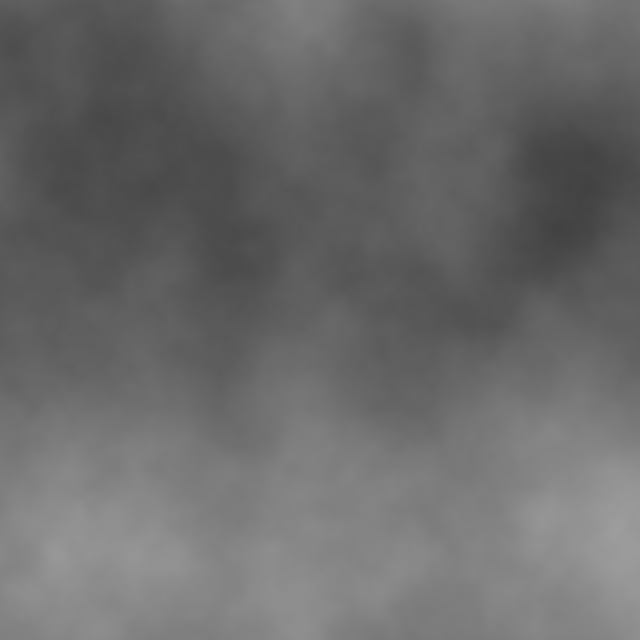
Give the GLSL for this texture, as a WebGL 1 fragment shader.

```glsl
precision highp float;

// Soft grey cloud: broad layered sines set a dark upper bank over a bright
// lower one, and octaves of smooth value noise add blurred billows.

#define MEAN_TONE 0.437
#define BANK_DEPTH 0.105
#define BANK_PERIOD 1.14
#define BRIGHT_HEIGHT 0.13
#define BANK_ARCH 0.05
#define SIDE_SHADE 0.03
#define BILLOW_SCALE 4.0
#define BILLOW_CONTRAST 0.30
#define OCTAVES 6

uniform vec2 u_resolution;

const float PI = 3.14159265;

float hash(vec2 cell) {
  vec3 p = fract(vec3(cell.xyx) * 0.1031);
  p += dot(p, p.yzx + 33.33);
  return fract((p.x + p.y) * p.z);
}

// Random lattice values with smooth blending between them
float valueNoise(vec2 p) {
  vec2 cell = floor(p);
  vec2 blend = smoothstep(0.0, 1.0, fract(p));
  float lower = mix(hash(cell), hash(cell + vec2(1.0, 0.0)), blend.x);
  float upper = mix(hash(cell + vec2(0.0, 1.0)), hash(cell + 1.0), blend.x);
  return mix(lower, upper, blend.y);
}

// Octaves of noise, centred on zero
float billows(vec2 p) {
  float sum = 0.0;
  float weight = 0.5;
  for (int i = 0; i < OCTAVES; i++) {
    sum += weight * (valueNoise(p) - 0.5);
    p = p * 2.0 + vec2(17.3, 41.7);
    weight *= 0.5;
  }
  return sum;
}

// Slow change of tone: arched horizontal banks and a darker left side
float broadTone(vec2 uv) {
  float height = uv.y - BANK_ARCH * (sin(PI * uv.x) - 0.6);
  float bank = cos(2.0 * PI * (height - BRIGHT_HEIGHT) / BANK_PERIOD);
  float side = sin(2.6 * uv.x - 0.9);
  return BANK_DEPTH * bank + SIDE_SHADE * side;
}

void main() {
  vec2 uv = gl_FragCoord.xy / u_resolution;
  float cloud = billows(uv * BILLOW_SCALE + vec2(5.4, 9.2));
  float grey = MEAN_TONE + broadTone(uv) + BILLOW_CONTRAST * cloud;
  gl_FragColor = vec4(vec3(grey), 1.0);
}
```
